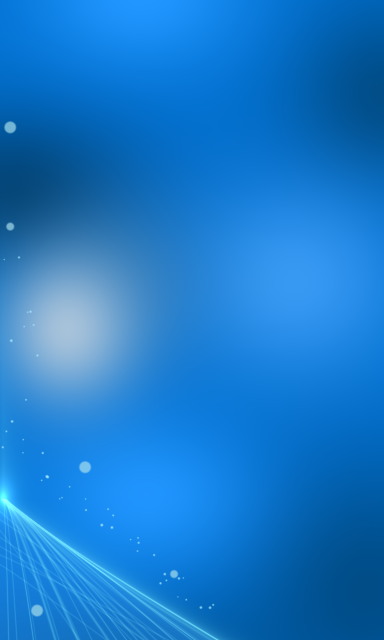
Give the GLSL for this background, as a Shadertoy shader.

```glsl
// Soft blue abstract backdrop: wide gaussian colour pools blended in order,
// a fan of fine luminous strands spreading from the left edge to the bottom,
// and drifting specks plus a few pale discs. Units are canvas heights.

const vec3 BLUE  = vec3(0.00, 0.44, 0.82);
const vec3 NAVY  = vec3(0.00, 0.30, 0.53);
const vec3 DEEP  = vec3(0.00, 0.26, 0.46);
const vec3 SKY   = vec3(0.13, 0.59, 1.00);
const vec3 AZURE = vec3(0.23, 0.61, 0.96);
const vec3 STEEL = vec3(0.32, 0.51, 0.66);
const vec3 PEARL = vec3(0.69, 0.78, 0.86);
const vec3 CYAN  = vec3(0.45, 0.90, 1.00);

const vec2 FOCUS = vec2(0.005, 0.221);
const float FAN_REACH = 0.335;
const float FAN_BEND = 1.1;

float hash(float n) {
    n = fract(n * 0.1031);
    n *= n + 33.33;
    n *= n + n;
    return fract(n);
}

// Elliptical gaussian falloff
float pool(vec2 p, vec2 center, vec2 radius) {
    vec2 q = (p - center) / radius;
    return exp(-dot(q, q));
}

float disc(vec2 p, vec2 center, float radius, float soft) {
    return 1.0 - smoothstep(radius - soft, radius + soft, length(p - center));
}

// Horizontal position of a curve falling from start to the bottom edge
float curveX(float y, vec2 start, float reach, float bend) {
    float t = max((start.y - y) / start.y, 0.002);
    return start.x + reach * pow(t, bend);
}

// Thin line along that curve, corrected for its slope
float strand(vec2 p, vec2 start, float reach, float bend, float width) {
    float t = max((start.y - p.y) / start.y, 0.002);
    float slope = reach * bend * pow(t, bend - 1.0) / start.y;
    float gap = p.x - curveX(p.y, start, reach, bend);
    float d = gap / (width * sqrt(1.0 + slope * slope));
    return exp(-d * d) * step(p.y, start.y);
}

vec3 backdrop(vec2 p) {
    vec3 c = BLUE;
    c = mix(c, NAVY, pool(p, vec2(0.60, 0.85), vec2(0.15, 0.15)));
    c = mix(c, NAVY, pool(p, vec2(0.57, 0.08), vec2(0.20, 0.21)));
    c = mix(c, NAVY, 0.6 * pool(p, vec2(0.20, -0.02), vec2(0.30, 0.09)));
    c = mix(c, DEEP, pool(p, vec2(0.02, 0.70), vec2(0.19, 0.13)));
    c = mix(c, SKY, pool(p, vec2(0.22, 1.01), vec2(0.17, 0.12)));
    c = mix(c, AZURE, 0.95 * pool(p, vec2(0.46, 0.56), vec2(0.17, 0.15)));
    c = mix(c, STEEL, 0.45 * pool(p, vec2(0.19, 0.56), vec2(0.14, 0.14)));
    c = mix(c, SKY, 0.95 * pool(p, vec2(0.23, 0.225), vec2(0.17, 0.12)));
    return mix(c, PEARL, 0.94 * pool(p, vec2(0.105, 0.485), vec2(0.105, 0.115)));
}

// Sum of strand brightness: the main fan, then crossing rays
float fanStrands(vec2 p, float pixel) {
    float light = 0.0;
    for (int i = 0; i < 20; i++) {
        float h = hash(float(i) + 3.0), k = hash(float(i) + 41.0);
        float f = (float(i) + h) / 20.0;
        float bend = mix(0.65, FAN_BEND, f) + 0.15 * (k - 0.5);
        float width = max(mix(0.0008, 0.0022, k), 0.7 * pixel);
        light += mix(0.12, 0.38, h) * strand(p, FOCUS, FAN_REACH * f, bend, width);
    }
    for (int i = 0; i < 7; i++) {
        float h = hash(float(i) + 77.0);
        vec2 start = vec2(-0.005, 0.205 - 0.014 * float(i));
        float reach = mix(0.12, 0.28, h);
        light += 0.16 * strand(p, start, reach, 0.95, max(0.0012, 0.7 * pixel));
    }
    return light;
}

void mainImage(out vec4 fragColor, in vec2 fragCoord) {
    vec2 p = fragCoord / iResolution.y;
    float pixel = 1.0 / iResolution.y;
    vec3 color = backdrop(p);

    // Haze inside the fan and glow along its rim and the left edge
    float inside = 0.6 * (curveX(p.y, FOCUS, FAN_REACH, FAN_BEND) - p.x);
    float above = max(p.y - FOCUS.y, 0.0);
    float below = smoothstep(0.0, 0.03, FOCUS.y - p.y);
    color = mix(color, AZURE, 0.32 * below * smoothstep(-0.012, 0.02, inside));
    color = mix(color, CYAN, 0.38 * exp(-abs(inside) / 0.012 - above / 0.13));

    // Strands, bright rim and the spark where they meet
    float rim = strand(p, FOCUS, FAN_REACH, FAN_BEND, max(0.0013, 0.8 * pixel));
    rim += 0.6 * strand(p, FOCUS, 0.30, 1.02, max(0.001, 0.7 * pixel));
    color = mix(color, CYAN, clamp(fanStrands(p, pixel) + 0.75 * rim, 0.0, 0.9));
    color += CYAN * 0.65 * exp(-length((p - FOCUS) * vec2(1.0, 0.6)) / 0.009);

    // Tiny specks drifting down the left side and over the fan
    for (int i = 0; i < 42; i++) {
        float h = hash(float(i) + 11.0), k = hash(float(i) + 131.0);
        float y = mix(0.05, 0.62, h * h * 0.6 + h * 0.4);
        vec2 at = vec2(0.06 * k + 1.15 * max(0.30 - y, 0.0), y);
        float size = mix(0.0006, 0.0020, hash(float(i) + 211.0));
        color = mix(color, vec3(0.65, 0.92, 1.0), 0.8 * disc(p, at, size, pixel));
    }

    // Pale discs: position, radius
    vec3 discs[5] = vec3[5](vec3(0.016, 0.801, 0.009), vec3(0.016, 0.646, 0.006),
        vec3(0.133, 0.270, 0.009), vec3(0.272, 0.103, 0.006), vec3(0.058, 0.046, 0.009));
    for (int i = 0; i < 5; i++) {
        float cover = disc(p, discs[i].xy, discs[i].z, 1.2 * pixel);
        color = mix(color, vec3(0.66, 0.88, 0.93), 0.68 * cover);
    }
    fragColor = vec4(clamp(color, 0.0, 1.0), 1.0);
}
```
